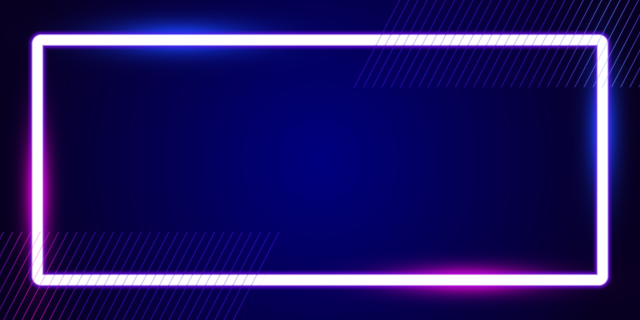
Give the GLSL for this background, as a WebGL 2 fragment shader.

```glsl
#version 300 es
precision highp float;

uniform vec2 u_resolution;
out vec4 fragColor;

const vec3 NAVY = vec3(0.0, 0.0, 0.5);
const vec3 MIDNIGHT = vec3(0.03, 0.0, 0.13);
const vec3 VIOLET = vec3(0.39, 0.03, 0.86);
const vec3 BLUE = vec3(0.08, 0.27, 1.0);
const vec3 MAGENTA = vec3(0.95, 0.0, 0.75);
const float SLANT = 0.52;

float boxDistance(vec2 p, vec2 halfSize, float radius) {
    vec2 q = abs(p) - halfSize + radius;
    return length(max(q, 0.0)) + min(max(q.x, q.y), 0.0) - radius;
}

// Stretched soft light with a brighter core
float flare(vec2 p, vec2 center, vec2 spread) {
    vec2 q = (p - center) / spread;
    float d = dot(q, q);
    return 0.7 * exp(-2.2 * d) + 0.3 * exp(-6.0 * d);
}

// Antialiased repeated diagonal lines
float stripes(float s, float spacing, float width, float pixel) {
    float d = abs(fract(s / spacing + 0.5) - 0.5) * spacing;
    return 1.0 - smoothstep(width - pixel, width + pixel, d);
}

float above(float edge, float value, float pixel) {
    return smoothstep(edge - pixel, edge + pixel, value);
}

vec3 screenBlend(vec3 base, vec3 light) {
    return 1.0 - (1.0 - base) * (1.0 - clamp(light, 0.0, 1.0));
}

void main() {
    // Height spans 0 to 1, width is fitted to 0 to 2
    vec2 p = gl_FragCoord.xy / u_resolution * vec2(2.0, 1.0);
    float pixel = 1.0 / u_resolution.y;

    // Radial backdrop
    float radial = clamp(length(p - vec2(1.0, 0.5)), 0.0, 1.0);
    vec3 color = mix(NAVY, MIDNIGHT, radial);

    // Colored lights along the four sides
    float blueLight = flare(p, vec2(0.56, 0.88), vec2(0.38, 0.085))
                    + flare(p, vec2(1.883, 0.6), vec2(0.075, 0.32));
    float pinkLight = flare(p, vec2(0.117, 0.4), vec2(0.065, 0.32))
                    + flare(p, vec2(1.46, 0.125), vec2(0.38, 0.07));
    color = screenBlend(color, BLUE * blueLight);
    color = screenBlend(color, MAGENTA * pinkLight);

    // Neon frame: violet halo around a white tube
    float outline = abs(boxDistance(p - vec2(1.0, 0.5), vec2(0.883, 0.375), 0.012));
    float halo = 1.0 - smoothstep(0.014, 0.034, outline);
    vec3 haloColor = mix(VIOLET, MAGENTA, 0.6 * clamp(pinkLight, 0.0, 1.0));
    haloColor = mix(haloColor, BLUE, 0.5 * clamp(blueLight, 0.0, 1.0));
    color = mix(color, haloColor, halo);
    float tube = 1.0 - smoothstep(0.013, 0.021, outline);
    color = mix(color, vec3(1.0), tube);

    // Slanted hatching in two opposite corners
    float s = p.x - SLANT * p.y;
    float upper = above(0.727, p.y, pixel) * above(0.724, s, pixel);
    float lower = above(-0.276, -p.y, pixel) * above(-0.755, -s, pixel);
    float hatch = stripes(s - 0.729, 0.0287, 0.0018, pixel) * max(upper, lower);
    float nearRight = exp(-pow((p.x - 1.9) / 0.12, 2.0));
    float nearLeft = exp(-pow((p.x - 0.11) / 0.1, 2.0));
    vec3 hatchColor = mix(vec3(0.27, 0.05, 0.78), vec3(0.35, 0.5, 1.0), nearRight * upper);
    hatchColor = mix(hatchColor, vec3(0.85, 0.1, 0.75), nearLeft * lower);
    color = mix(color, hatchColor, hatch * mix(0.6, 0.25, tube));

    fragColor = vec4(color, 1.0);
}
```
